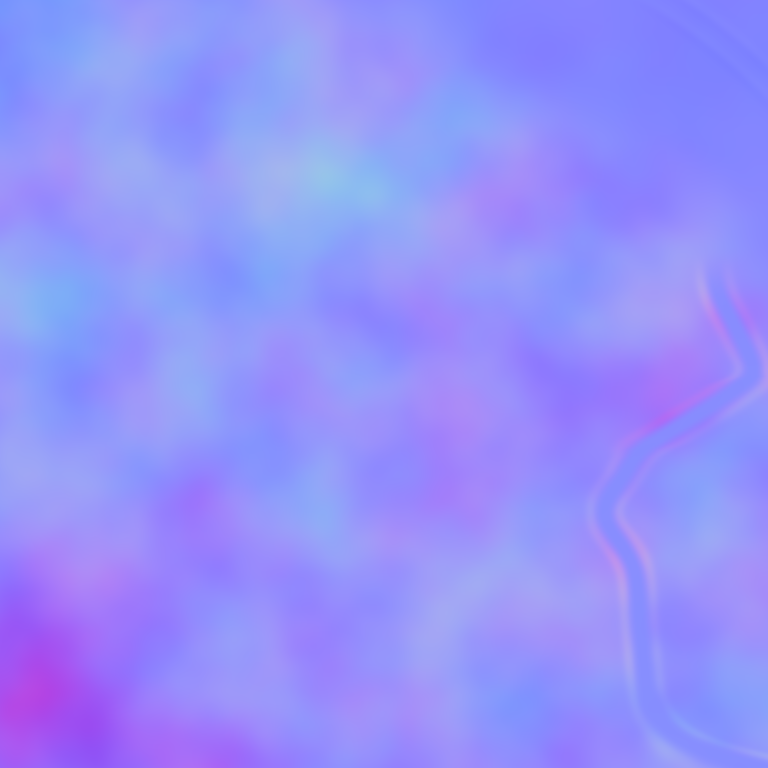
This texture map is drawn by a Shadertoy shader. Its source:

```glsl
// Slopes of the broad relief
const vec2  MEAN_SLOPE    = vec2(0.18, 0.15);
const vec2  RELIEF        = vec2(0.27, 0.32);
const float RELIEF_SCALE  = 6.0;
const float DETAIL_GAIN   = 0.38;
const vec2  SHEEN_SLOPE   = vec2(-0.03, 0.15);
const vec2  HOLLOW_SLOPE  = vec2(0.06, -0.66);
const vec2  BLUSH_SLOPE   = vec2(0.09, -0.22);
const vec2  PLAIN_SLOPE   = vec2(0.02, 0.03);

// Winding groove
const float GROOVE_WIDTH  = 0.008;
const float RIM_OFFSET    = 0.0195;
const float RIM_WIDTH     = 0.007;
const float RIM_GAIN      = 0.55;
const float GROOVE_TOP    = 0.655;
const vec2  GROOVE_SLOPE  = vec2(0.05, 0.11);

// Faint arcs on the plain
const vec2  ARC_CENTRE    = vec2(0.50, 0.40);
const float ARC_RADIUS    = 0.686;
const float ARC_SPACING   = 0.030;
const float ARC_WIDTH     = 0.008;
const float ARC_STRENGTH  = 0.06;

vec2 hashGradient(vec2 cell, float seed) {
    vec3 q = fract(vec3(cell.xyx + seed) * vec3(0.1031, 0.1030, 0.0973));
    q += dot(q, q.yzx + 33.33);
    float angle = 6.2832 * fract((q.x + q.y) * q.z);
    return vec2(cos(angle), sin(angle));
}

float gradientNoise(vec2 p, float seed) {
    vec2 i = floor(p), f = fract(p);
    vec2 u = f * f * f * (f * (f * 6.0 - 15.0) + 10.0);
    vec2 e = vec2(0.0, 1.0);
    float a = dot(hashGradient(i, seed), f);
    float b = dot(hashGradient(i + e.yx, seed), f - e.yx);
    float c = dot(hashGradient(i + e.xy, seed), f - e.xy);
    float d = dot(hashGradient(i + e.yy, seed), f - e.yy);
    return mix(mix(a, b, u.x), mix(c, d, u.x), u.y);
}

float fbm(vec2 p, float seed) {
    float sum = 0.0, gain = 1.0;
    for (int k = 0; k < 3; k++) {
        sum += gain * gradientNoise(p, seed + 17.0 * float(k));
        p = 2.03 * p + 5.3;
        gain *= DETAIL_GAIN;
    }
    return sum;
}

float bell(float x) { return exp(-x * x); }

float blob(vec2 p, vec2 centre, vec2 size) {
    return bell(length((p - centre) / size));
}

// Horizontal position of the groove at height y
float groovePath(float y) {
    float foot  = 0.16 * exp(-y / 0.035);
    float bend  = -0.044 * bell((y - 0.332) / 0.055);
    float shelf = 0.15 * mix(clamp((y - 0.415) / 0.095, 0.0, 1.0),
                             smoothstep(0.39, 0.53, y), 0.6);
    float tip   = -0.055 * smoothstep(0.50, 0.66, y);
    return 0.834 + foot + bend + shelf + tip
         + 0.006 * gradientNoise(vec2(y * 14.0, 0.5), 3.0);
}

float grooveDistance(vec2 p) {
    float h = 0.010;
    float steepness = (groovePath(p.y + h) - groovePath(p.y - h)) / (2.0 * h);
    return abs(p.x - groovePath(p.y)) * inversesqrt(1.0 + steepness * steepness);
}

vec2 broadSlope(vec2 p) {
    vec2 q = p * RELIEF_SCALE;
    vec2 slope = MEAN_SLOPE + RELIEF * vec2(fbm(q, 11.0), fbm(q, 47.0));
    // Sheen above and at the left, hollow in the low corner, blush by the groove
    slope += SHEEN_SLOPE * blob(p, vec2(0.34, 0.82), vec2(0.32, 0.18));
    slope += SHEEN_SLOPE * blob(p, vec2(0.03, 0.63), vec2(0.16, 0.08));
    slope += HOLLOW_SLOPE * blob(p, vec2(0.03, 0.10), vec2(0.15, 0.11));
    slope += 0.4 * HOLLOW_SLOPE * blob(p, vec2(0.28, 0.0), vec2(0.24, 0.08));
    slope += BLUSH_SLOPE * blob(p, vec2(0.80, 0.48), vec2(0.17, 0.08));
    slope.x -= 0.24 * blob(p, vec2(0.0, 0.96), vec2(0.14));
    slope.x -= 0.18 * blob(p, vec2(0.34, 0.67), vec2(0.07));
    // Calm plain in the upper right
    float plain = smoothstep(-0.07, 0.10, dot(p - vec2(0.68, 0.86), vec2(0.55, 0.83)));
    vec2 calm = PLAIN_SLOPE + 0.25 * RELIEF * vec2(fbm(q, 71.0), fbm(q, 83.0));
    return mix(slope, calm, plain);
}

void mainImage(out vec4 fragColor, in vec2 fragCoord) {
    vec2 p = fragCoord / iResolution.xy;
    vec2 slope = broadSlope(p);

    // The groove flattens the relief and its rims exaggerate it
    float d = grooveDistance(p);
    float fade = 1.0 - smoothstep(GROOVE_TOP - 0.05, GROOVE_TOP + 0.02, p.y);
    float core = fade * (1.0 - smoothstep(0.4 * GROOVE_WIDTH, 2.0 * GROOVE_WIDTH, d));
    float rim = fade * bell((d - RIM_OFFSET) / RIM_WIDTH);
    slope *= 1.0 + RIM_GAIN * rim;
    slope = mix(slope, GROOVE_SLOPE, 0.9 * core);

    // Two shallow arcs
    vec2 fromCentre = p - ARC_CENTRE;
    float corner = smoothstep(0.78, 0.90, p.x) * smoothstep(0.80, 0.90, p.y);
    for (int k = 0; k < 2; k++) {
        float t = (length(fromCentre) - ARC_RADIUS - ARC_SPACING * float(k)) / ARC_WIDTH;
        slope += ARC_STRENGTH * corner * t * bell(t) * normalize(fromCentre);
    }

    // Pack the unit normal into colour
    vec3 normal = vec3(slope, sqrt(max(1.0 - dot(slope, slope), 0.1)));
    fragColor = vec4(0.5 + 0.5 * normal, 1.0);
}
```
